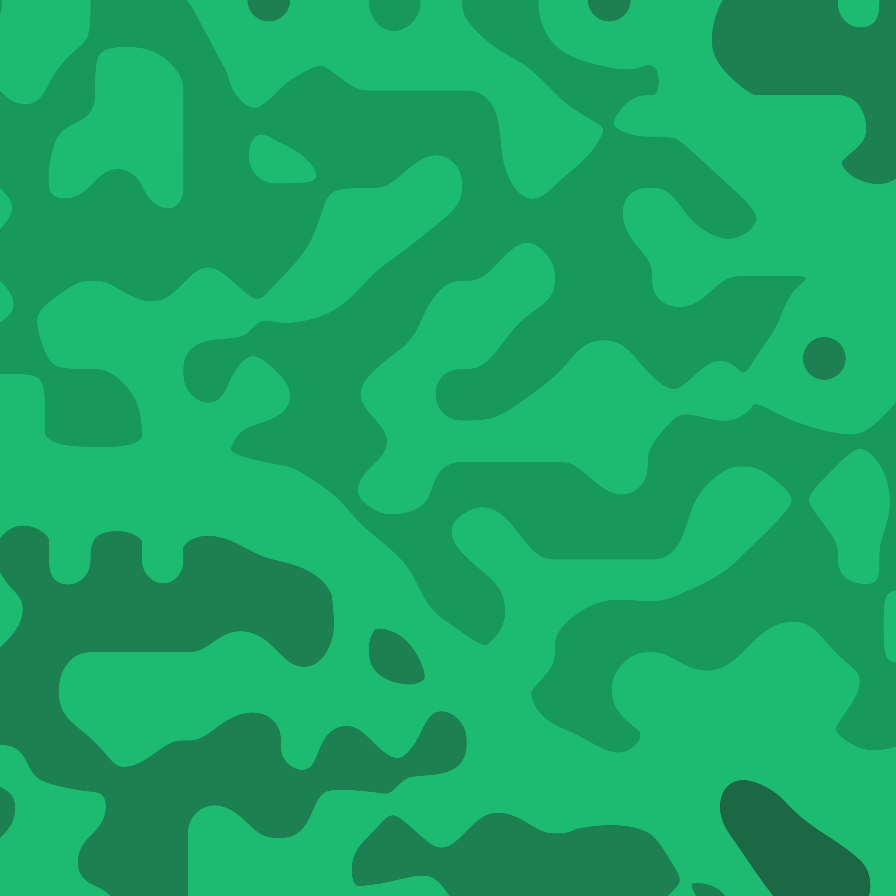
This texture is drawn by a Shadertoy shader. Its source:

```glsl
// Camouflage of rounded green patches: gradient noise with axis and diagonal
// slopes is cut near zero into light and dark. Dark patches take their shade
// from broad zones, and the noise is lifted to light along zone borders.

const float CELLS = 9.65;          // noise cells per canvas height
const float DARK_BIAS = 0.025;     // lowers the noise to widen dark patches
const float LIFT = 1.0;            // height of the light ridge on borders
const float LIFT_WIDTH = 0.5;      // reach of the ridge, in cells
const float EDGE_PIXELS = 0.5;     // width of the smoothed edge
const int POCKETS = 3;             // small isolated dark dots
const float POCKET_RADIUS = 0.23;  // in cells
const float PIT_RADIUS = 0.40;     // in cells
const float MARGIN = 0.2;          // from a dot to its zone border, in cells
const float RIGHT_ANGLE = 1.5707963;
const vec3 LIGHT = vec3(0.115, 0.735, 0.445);
const vec3 SHADES[3] = vec3[3](
    vec3(0.094, 0.600, 0.360),
    vec3(0.108, 0.500, 0.312),
    vec3(0.110, 0.408, 0.270));

float hash(vec2 p) {
    return fract(sin(dot(p, vec2(127.1, 311.7))) * 43758.5);
}

// Two thirds of the slopes follow an axis, the rest are diagonal
vec2 slopeAt(vec2 node) {
    float pick = floor(12.0 * hash(node));
    float diagonal = step(8.0, pick);
    float angle = (mod(pick, 4.0) + 0.5 * diagonal) * RIGHT_ANGLE;
    return mix(1.0, sqrt(2.0), diagonal) * vec2(cos(angle), sin(angle));
}

float cornerRamp(vec2 cell, vec2 f, vec2 corner) {
    return dot(slopeAt(cell + corner), f - corner);
}

float gradientNoise(vec2 grid) {
    vec2 cell = floor(grid);
    vec2 f = grid - cell;
    vec2 t = f * f * f * (f * (f * 6.0 - 15.0) + 10.0);
    float bottom = mix(cornerRamp(cell, f, vec2(0.0, 0.0)),
                       cornerRamp(cell, f, vec2(1.0, 0.0)), t.x);
    float top = mix(cornerRamp(cell, f, vec2(0.0, 1.0)),
                    cornerRamp(cell, f, vec2(1.0, 1.0)), t.x);
    return mix(bottom, top, t.y);
}

float capsule(vec2 p, vec2 a, vec2 b) {
    vec2 along = b - a;
    return length(p - a - along * clamp(dot(p - a, along) / dot(along, along), 0.0, 1.0));
}

// Light ridge that fades with the distance to a zone border
float ridge(float dist) {
    return LIFT * (1.0 - smoothstep(0.0, LIFT_WIDTH, abs(dist)));
}

// Adds a dark dot inside its own ring of light and sets its shade
void addDot(float dist, float radius, float dotShade, inout float field, inout float shade) {
    float rim = dist - radius;
    field += ridge(max(rim - MARGIN, 0.0));
    field = min(field, rim);
    if (rim < MARGIN) {
        shade = dotShade;
        field = rim;
    }
}

void mainImage(out vec4 fragColor, in vec2 fragCoord) {
    vec2 p = fragCoord / iResolution.y;
    vec2 grid = (p - vec2(0.0, 1.0)) * CELLS;
    float field = gradientNoise(grid) - DARK_BIAS;

    // Broad zones: a descending lower bank and the upper right corner
    float bank = 0.45 - 0.32 * smoothstep(0.25, 0.7, p.x) + 0.01 * sin(17.0 * p.x);
    float lower = (bank - p.y) * 0.85 * CELLS;
    float corner = (0.24 - length(p - 1.0)) * CELLS;
    float shade = max(lower, corner) > 0.0 ? 1.0 : 0.0;
    field += max(ridge(lower), ridge(corner));

    // Isolated pockets, and a bent pit of the deepest shade
    for (int k = 0; k < POCKETS; k++) {
        float n = float(k);
        vec2 center = vec2(fract(0.92 + 0.38 * n), min(0.6 + 0.4 * n, 1.0));
        addDot(length(p - center) * CELLS, POCKET_RADIUS, 1.0, field, shade);
    }
    vec2 bent = p - vec2(0.0, 0.012 * sin(34.0 * p.x));
    float pit = capsule(bent, vec2(0.845, 0.09), vec2(0.93, 0.0)) * CELLS;
    addDot(pit, PIT_RADIUS, 2.0, field, shade);

    float edge = EDGE_PIXELS * max(fwidth(field), 1e-4);
    float lightCover = clamp(field / edge + 0.5, 0.0, 1.0);
    fragColor = vec4(mix(SHADES[int(shade)], LIGHT, lightCover), 1.0);
}
```
